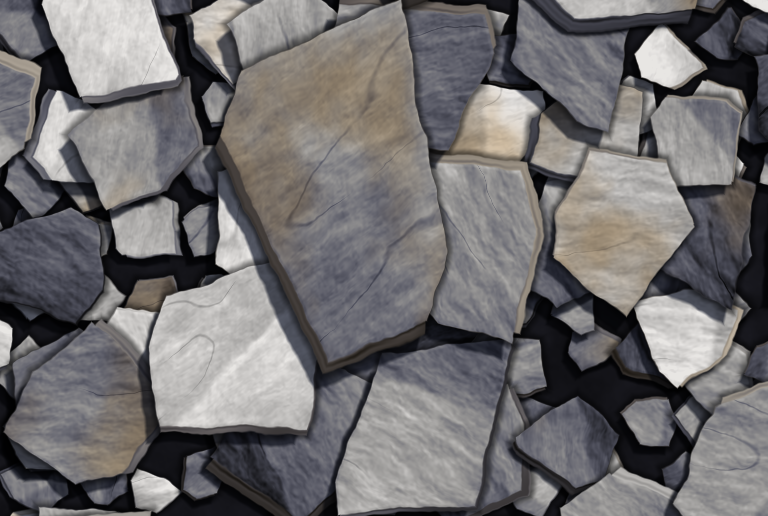
A Shadertoy shader for this texture:

```glsl
// Heap of broken slate in hard sunlight. Jittered grids of ragged polygons are
// painted from small chips up to broad slabs; each stone casts a shadow on
// those below, shows a layered side wall and has a cleaved, cracked face.

const float TAU = 6.2831853;
const vec2 SUN = vec2(0.55, 0.835);
const vec3 GAP_COLOR = vec3(0.08, 0.08, 0.10);
const vec3 SHADOW_TINT = vec3(0.37, 0.39, 0.45);
const vec3 OCHRE = vec3(0.53, 0.43, 0.29);

float hash(vec2 p) {
    vec3 q = fract(p.xyx * 0.1031);
    q += dot(q, q.yzx + 33.33);
    return fract((q.x + q.y) * q.z);
}

float pick(vec2 seed, float index) {
    return hash(seed + index * vec2(3.7, 9.1));
}

float noise(vec2 p) {
    vec2 i = floor(p), f = fract(p);
    f = f * f * (3.0 - 2.0 * f);
    float bottom = mix(hash(i), hash(i + vec2(1, 0)), f.x);
    float upper = mix(hash(i + vec2(0, 1)), hash(i + vec2(1, 1)), f.x);
    return mix(bottom, upper, f.y);
}

float fbm(vec2 p) {
    float sum = 0.0, gain = 0.5;
    for (int i = 0; i < 4; i++) {
        sum += gain * noise(p);
        p = mat2(1.6, 1.2, -1.2, 1.6) * p + 7.3;
        gain *= 0.5;
    }
    return sum;
}

vec2 rotate(vec2 p, float angle) {
    float c = cos(angle), s = sin(angle);
    return vec2(c * p.x + s * p.y, c * p.y - s * p.x);
}

// Signed distance to an irregular six-sided slab.
float slabDistance(vec2 p, vec2 seed, float radius) {
    float d = -10.0, spin = TAU * pick(seed, 1.0);
    for (int i = 0; i < 6; i++) {
        float k = float(i);
        float angle = spin + (k + 0.8 * pick(seed, k + 2.0)) * TAU / 6.0;
        float reach = radius * mix(0.68, 1.15, pick(seed, k + 9.0));
        d = max(d, dot(p, vec2(cos(angle), sin(angle))) - reach);
    }
    return d;
}

// Bluish when dark, slightly warm when bright.
vec3 slateColor(float tone) {
    vec3 tint = mix(vec3(0.97, 0.985, 1.15), vec3(1.01, 1.0, 0.99), smoothstep(0.25, 0.62, tone));
    return clamp(tone, 0.05, 0.9) * tint;
}

vec3 faceColor(vec2 p, vec2 seed, float radius, float tone, float d) {
    vec2 q = p + seed * 3.7;
    float grainAngle = TAU * pick(seed, 20.0);
    vec2 grain = rotate(q, grainAngle);
    vec2 tilt = rotate(vec2(1, 0), TAU * pick(seed, 21.0));
    // Tilt of the face and a step down to a lower, shaded cleavage plane
    tone += 0.07 * dot(p, tilt) / radius;
    float ledge = dot(p, tilt.yx) + radius * (0.5 - 0.5 * pick(seed, 22.0));
    ledge += 0.12 * radius * (fbm(q * 9.0) - 0.5);
    float ledgeShade = 1.0 - smoothstep(-0.008, 0.008, ledge);
    tone -= 0.14 * step(0.45, pick(seed, 23.0)) * ledgeShade;
    // Mottling, streaks, sunlit relief and hairline cracks
    tone += 0.20 * (fbm(q * 11.0) - 0.47) + 0.07 * (noise(grain * vec2(12, 75)) - 0.5);
    vec2 rough = grain * vec2(15, 34);
    vec2 toSun = rotate(SUN, grainAngle) * vec2(0.10, 0.22);
    tone += 0.55 * (fbm(rough) - fbm(rough + toSun));
    tone += 0.05 * (noise(q * 170.0) - 0.5);
    float crack = abs(noise(grain * vec2(4, 13)) - 0.5);
    tone -= 0.13 * (1.0 - smoothstep(0.0, 0.022, crack)) * smoothstep(0.45, 0.6, noise(q * 8.0));
    // Worn rim and rusty stains
    tone += 0.06 * smoothstep(-0.008, -0.002, d) * dot(normalize(p + 0.0001), SUN);
    float stain = step(0.72, pick(seed, 24.0)) * smoothstep(0.4, 0.75, fbm(q * 6.0));
    return mix(slateColor(tone), OCHRE * (tone + 0.45), 0.55 * stain);
}

void placeStone(inout vec3 color, vec2 p, vec2 seed, float radius, float tone, float edge) {
    if (length(p) > radius * 2.6) return;
    vec2 side = rotate(vec2(1, 0), TAU * pick(seed, 30.0));
    vec2 drop = side * radius * mix(0.02, 0.20, pick(seed, 31.0));
    float top = slabDistance(p, seed, radius);
    float body = min(top, slabDistance(p - drop, seed, radius));
    float shadow = slabDistance(p + SUN * (0.012 + 0.17 * radius), seed, radius);
    // Thrown shadow and contact darkening on whatever lies below
    color *= mix(SHADOW_TINT, vec3(1), smoothstep(-0.004, 0.004, shadow));
    color *= 0.5 + 0.5 * smoothstep(0.0, 0.016, body);
    if (body > edge) return;
    // Layered side wall, then the face
    float layers = noise(vec2(top * 190.0, dot(p, side.yx) * 9.0));
    float wallTone = tone * (0.62 + 0.35 * dot(side, SUN)) + 0.22 * (layers - 0.5);
    vec3 wall = mix(slateColor(wallTone), OCHRE * (wallTone + 0.4), 0.4 * pick(seed, 32.0));
    vec3 face = faceColor(p, seed, radius, tone, top);
    vec3 stone = mix(face, wall, smoothstep(-edge, edge, top));
    color = mix(stone, color, smoothstep(-edge, edge, body));
}

void scatterStones(inout vec3 color, vec2 p, float size, float density, float salt, float edge) {
    vec2 home = floor(p / size);
    for (int y = -1; y <= 1; y++) for (int x = -1; x <= 1; x++) {
        vec2 cell = home + vec2(x, y), seed = cell + salt;
        if (pick(seed, 40.0) > density) continue;
        vec2 jitter = 0.25 + 0.5 * vec2(pick(seed, 41.0), pick(seed, 42.0));
        float radius = size * mix(0.38, 0.58, pick(seed, 43.0));
        float tone = mix(0.31, 0.70, pick(seed, 44.0));
        if (pick(seed, 45.0) > 0.88) tone = 0.83;
        placeStone(color, p - (cell + jitter) * size, seed, radius, tone, edge);
    }
}

void mainImage(out vec4 fragColor, in vec2 fragCoord) {
    vec2 p = fragCoord / iResolution.y;
    float edge = 1.1 / iResolution.y;
    // Ragged outlines
    vec2 ragged = p + 0.022 * (vec2(fbm(p * 15.0), fbm(p * 15.0 + 40.0)) - 0.47);
    vec3 color = GAP_COLOR * (0.6 + 0.8 * fbm(p * 20.0));
    scatterStones(color, ragged, 0.12, 0.85, 53.0, edge);
    scatterStones(color, ragged, 0.21, 0.75, 97.0, edge);
    scatterStones(color, ragged, 0.34, 0.72, 151.0, edge);
    // A pale block under the one dominant slab
    placeStone(color, ragged - vec2(0.45, 0.29), vec2(211, 17), 0.15, 0.83, edge);
    placeStone(color, (ragged - vec2(0.67, 0.68)) * vec2(1.1, 0.8), vec2(223, 31), 0.25, 0.50, edge);
    fragColor = vec4(color, 1.0);
}
```
